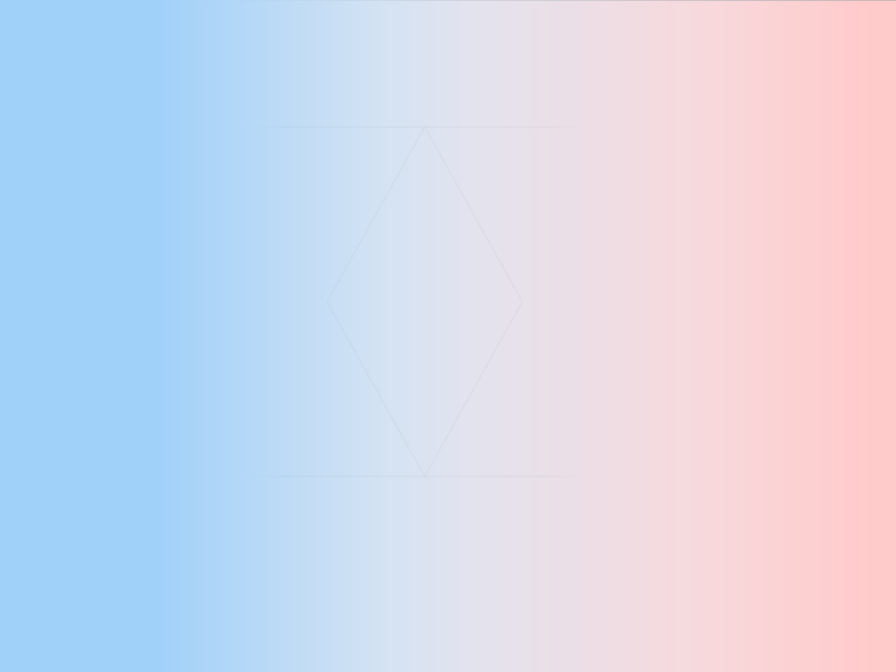
Write a Shadertoy shader that draws this background.

```glsl
const vec3 SKY = vec3(0.629, 0.819, 0.978);
const vec3 MIST = vec3(0.833, 0.889, 0.953);
const vec3 LILAC = vec3(0.890, 0.889, 0.932);
const vec3 BLUSH = vec3(0.970, 0.850, 0.863);
const vec3 PINK = vec3(1.000, 0.793, 0.793);
const vec3 LINE_GREY = vec3(0.60, 0.64, 0.66);

// Linear progress of x from a to b, clamped to 0..1
float ramp(float a, float b, float x) {
    return clamp((x - a) / (b - a), 0.0, 1.0);
}

// Horizontal wash from sky blue to pink
vec3 wash(float x) {
    vec3 color = mix(SKY, MIST, ramp(0.175, 0.43, x));
    color = mix(color, LILAC, ramp(0.43, 0.53, x));
    color = mix(color, BLUSH, ramp(0.53, 0.79, x));
    return mix(color, PINK, ramp(0.79, 0.97, x));
}

// Signed distance to a rhombus with the given half diagonals
float rhombus(vec2 p, vec2 halfSize) {
    p = abs(p);
    vec2 edge = vec2(-halfSize.x, halfSize.y);
    vec2 fromTip = p - vec2(halfSize.x, 0.0);
    float t = clamp(dot(fromTip, edge) / dot(edge, edge), 0.0, 1.0);
    float side = sign(p.x * halfSize.y + p.y * halfSize.x - halfSize.x * halfSize.y);
    return length(fromTip - edge * t) * side;
}

// Soft coverage of a thin line at distance d
float stroke(float d, float width, float pixel) {
    float coverage = min(width / pixel, 1.0);
    return coverage * (1.0 - smoothstep(0.5 * width, 0.5 * width + pixel, abs(d)));
}

// Fades in at the left end and out at the right end
float span(float x, float left, float right, float fade) {
    return smoothstep(left, left + fade, x) * (1.0 - smoothstep(right - fade, right, x));
}

void mainImage(out vec4 fragColor, in vec2 fragCoord) {
    vec2 uv = fragCoord / iResolution.xy;
    vec2 canvas = vec2(4.0 / 3.0, 1.0);
    vec2 p = uv * canvas;
    float pixel = 1.0 / iResolution.y;
    float lineWidth = 0.0018;
    vec3 color = wash(uv.x);

    // Faint diamond outline
    vec2 center = vec2(0.474, 0.551);
    vec2 halfSize = vec2(0.109, 0.260);
    float diamond = rhombus(p - center * canvas, halfSize * canvas);
    color = mix(color, LINE_GREY, 0.07 * stroke(diamond, lineWidth, pixel));

    // Level lines touching its upper and lower tips
    float level = abs(uv.y - center.y) - halfSize.y;
    float levelSpan = span(uv.x, 0.26, 0.67, 0.07);
    color = mix(color, LINE_GREY, 0.08 * levelSpan * stroke(level, lineWidth, pixel));

    // Thin shade along the top border, stronger to the right
    float border = 1.0 - smoothstep(0.0, 0.0026, 1.0 - uv.y);
    color = mix(color, LINE_GREY, 0.6 * border * ramp(0.22, 0.85, uv.x));

    fragColor = vec4(color, 1.0);
}
```
